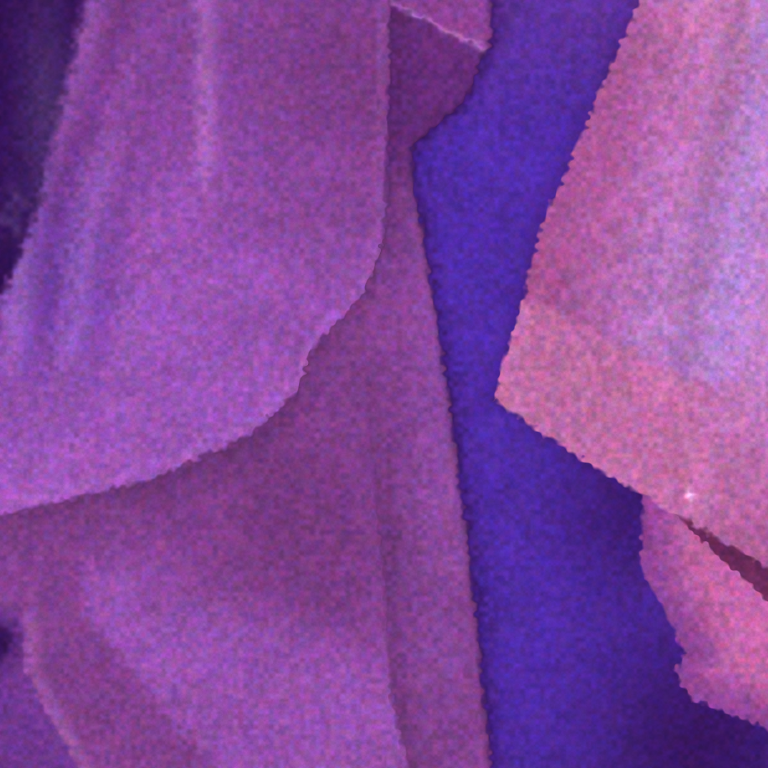
A three.js fragment shader for this texture:

```glsl
// Soft draped cloth: violet folds on the left and a pink hemmed panel on the
// right, parted by a deep blue gap. Bent outlines are layered back to front
// and shaded by gradients, creases and a felt-like grain.
#define EDGE .0032
#define FUZZ .008
#define GRAIN .34
#define MOTTLE .16
#define SPECKLE .17
#define BLUE vec3(.32, .175, .66)
#define DARK vec3(.2, .07, .33)
#define PLUM vec3(.5, .24, .54)
#define VIOLET vec3(.59, .32, .69)
#define PINK vec3(.76, .43, .66)
#define LILAC vec3(.75, .5, .8)

varying vec2 vUv;

float hash(vec2 p) {
  return fract(sin(dot(p, vec2(12.99, 78.23))) * 43758.5);
}

float noise(vec2 p) {
  vec2 i = floor(p), f = fract(p);
  f *= f * (3. - 2. * f);
  return mix(mix(hash(i), hash(i + vec2(1, 0)), f.x),
             mix(hash(i + vec2(0, 1)), hash(i + 1.), f.x), f.y);
}

float fbm(vec2 p) {
  float sum = 0., amp = .5;
  for (int i = 0; i < 3; i++) {
    sum += amp * noise(p);
    p = p * 2.03 + 17.1;
    amp *= .5;
  }
  return sum;
}

// Carries a curve from value v to v1 while t runs from t0 to t1
float bend(float v, float t, float t0, float t1, float v1) {
  return mix(v, v1, clamp((t - t0) / (t1 - t0), 0., 1.));
}

// Curve through four knots: positions k, values v
float path(float t, vec4 k, vec4 v) {
  float a = bend(v.x, t, k.x, k.y, v.y);
  return bend(bend(a, t, k.y, k.z, v.z), t, k.z, k.w, v.w);
}

float cover(float d) { return smoothstep(-EDGE, EDGE, d); }
float glow(float d, float w) { return exp(-d * d / (w * w)); }
float spot(vec2 p, float x, float y, float rx, float ry) {
  vec2 q = (p - vec2(x, y)) / vec2(rx, ry);
  return exp(-dot(q, q));
}

// Depth inside each cloth, positive inside
float lowerDrape(vec2 p) {
  float x = path(p.y, vec4(0, .27, .56, .77), vec4(.64, .612, .573, .537));
  x = bend(x, p.y, .81, .87, .605);
  return bend(x, p.y, .87, .95, .64) - p.x;
}

float upperDrape(vec2 p) {
  float y = path(p.x, vec4(0, .195, .325, .384), vec4(.33, .375, .434, .486));
  y = bend(y, p.x, .384, .406, .545);
  y = bend(y, p.x, .406, .475, .62);
  y = bend(y, p.x, .475, .499, .69);
  return min((p.y - y) * .75, bend(.499, p.y, .69, .87, .506) - p.x);
}

float rightPanel(vec2 p) {
  float x = path(p.y, vec4(.479, .596, .7, 1), vec4(.642, .677, .703, .833));
  float y = bend(bend(.479, p.x, .642, .781, .388), p.x, .781, 1., .26);
  return min(p.x - x, (p.y - y) * .85);
}

float tuckedFold(vec2 p) {
  float x = path(p.y, vec4(.088, .125, .15, .26), vec4(.9, .878, .892, .835));
  return min(p.x - x, p.y - bend(.09, p.x, .9, 1., .05));
}

vec3 lowerColor(vec2 p, float d) {
  vec3 c = mix(PLUM, VIOLET, .2 + .5 * spot(p, .57, .35, .05, .3));
  c = mix(c, PLUM * .93, spot(p, .38, .33, .13, .12));
  // Pale panel ending at a crease
  float left = p.x - bend(.28, p.y, 0., .2, .11);
  float pale = smoothstep(-.015, .015, left) * smoothstep(.05, -.06, p.y - .34 + .4 * p.x);
  float crease = p.x - path(p.y, vec4(0, .1, .25, .56), vec4(.531, .508, .499, .467));
  float fade = smoothstep(.57, .3, p.y);
  c = mix(c, VIOLET, .9 * pale * cover(-crease));
  c *= 1. - .16 * fade * cover(crease) * exp(-max(crease, 0.) * 22.);
  // Rolled corner
  float roll = p.x - bend(.1, p.y, 0., .13, .03);
  float low = smoothstep(.23, .17, p.y);
  c = mix(c, vec3(.45, .22, .58), low * cover(-roll));
  c += .08 * low * glow(roll - .01, .012);
  c = mix(c, DARK, spot(p, 0., .165, .022, .03));
  // Flap at the top
  float flap = p.y - 1. + .5 * (p.x - .503);
  c = mix(c, vec3(.41, .18, .49), smoothstep(.7, .84, p.y));
  c = mix(c, PLUM * 1.1, cover(flap)) + .14 * glow(flap, .005);
  return c * (1. - .2 * glow(d, .005));
}

vec3 upperColor(vec2 p, float d) {
  vec3 c = mix(VIOLET * 1.04, vec3(.51, .26, .59), smoothstep(.6, .95, p.y));
  c = mix(c, PLUM * .96, .8 * spot(p, .47, .88, .13, .22));
  c = mix(c, vec3(.44, .27, .64), .75 * spot(p, .07, .63, .09, .14));
  // Hanging pleats
  float wave = sin((p.x - .28 * p.y) * 85. + 4. * noise(p * 4.));
  c += .05 * wave * smoothstep(.23, .08, p.x) * smoothstep(.48, .58, p.y);
  c += .1 * glow(p.x - .268, .016) * smoothstep(.68, .84, p.y);
  return c + .03 * glow(d - .009, .008);
}

vec3 rightColor(vec2 p, float d) {
  vec3 c = mix(vec3(.65, .33, .59), LILAC, smoothstep(.02, .22, d));
  c = mix(c, vec3(.8, .49, .75), spot(p, .95, .98, .1, .2));
  float pleat = p.x - .9 - .16 * (p.y - .5);
  c *= 1. - .13 * glow(pleat + .01, .025);
  c = mix(c, vec3(.7, .52, .83), .7 * glow(pleat - .03, .03));
  float hem = bend(.616, p.x, .684, .898, .505) - p.y;
  c = mix(c, PINK, smoothstep(-.012, .016, hem) * smoothstep(1.1, .85, p.x));
  return c + .3 * spot(p, .9, .355, .006, .006);
}

void main() {
  vec2 q = vUv * 150.;
  vec2 p = vUv + FUZZ * (vec2(noise(q), noise(q + 40.)) - .5);
  float lower = lowerDrape(p), upper = upperDrape(p);
  float panel = rightPanel(p), fold = tuckedFold(p);
  // Blue gap with shade beside the cloth
  vec3 c = mix(BLUE, vec3(.38, .2, .63), smoothstep(.8, 1., p.y));
  c = mix(c, DARK, .85 * spot(p, .92, .03, .15, .17));
  c = mix(c, DARK, .6 * spot(p, .81, .33, .08, .1));
  c = mix(c, DARK, .8 * exp(-abs(lower) * 90.) + .4 * exp(-abs(panel) * 80.));
  // Left drapes and the dark recess beside them
  c = mix(c, lowerColor(p, lower), cover(lower));
  c *= 1. - .2 * exp(-max(-upper, 0.) * 45.) * cover(lower);
  c = mix(c, upperColor(p, upper), cover(upper));
  float recess = bend(bend(0., p.y, .61, .71, .045), p.y, .71, 1., .11) - p.x;
  vec3 hollow = mix(DARK, vec3(.3, .18, .44), spot(p, .06, .85, .035, .16));
  hollow += .2 * spot(p, .015, .725, .025, .03) * noise(q * .6);
  c = mix(c, hollow, smoothstep(-.012, .012, recess) * smoothstep(.6, .63, p.y));
  // Tucked fold under the panel
  vec3 tuck = mix(PLUM * 1.1, vec3(.78, .4, .67), smoothstep(0., .08, fold));
  float gap = p.y - .31 + .9 * (p.x - .898);
  tuck = mix(tuck, vec3(.42, .17, .36), cover(gap) * smoothstep(.87, .9, p.x));
  c = mix(c, tuck, cover(fold) * smoothstep(.37, .35, p.y));
  c = mix(c, rightColor(p, panel), cover(panel));
  // Woven grain, broad mottling and tinted speckle
  c *= 1. + GRAIN * (fbm(q) - .44) + MOTTLE * (fbm(vUv * 14.) - .44);
  c *= 1. + SPECKLE * (vec3(noise(q + 9.), noise(q + 70.), noise(q + 30.)) - .5);
  gl_FragColor = vec4(clamp(c, 0., 1.), 1.);
}
```
